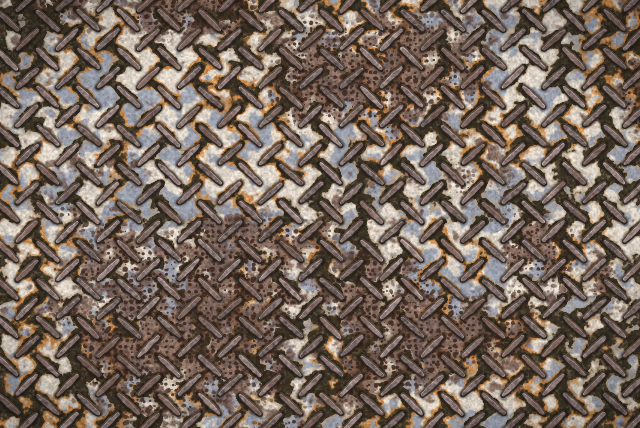
This texture is drawn by a Shadertoy shader. Its source:

```glsl
// Worn steel tread plate: alternating diagonal bars over flaking paint, grime and rust.

#define REPEATS vec2(15.8, 11.15)   // pattern periods across and down
#define PHASE vec2(0.674, 0.121)    // position of the first rising bar, in periods
#define CELL_ASPECT 0.945           // period height over period width
#define BAR_HALF_LENGTH 0.335
#define BAR_RADIUS 0.098
#define BAR_TAPER 0.16
#define BAR_ANGLE 0.75
#define TOP_INSET 0.038             // bevel width between foot and worn top
#define PAINT_AMOUNT 0.365
#define RUST_AMOUNT 0.56

const vec3 GRIME  = vec3(0.235, 0.205, 0.15);
const vec3 SOIL   = vec3(0.43, 0.36, 0.28);
const vec3 CREAM  = vec3(0.89, 0.85, 0.80);
const vec3 STEEL  = vec3(0.62, 0.64, 0.69);
const vec3 TAN    = vec3(0.70, 0.60, 0.48);
const vec3 ORANGE = vec3(0.83, 0.53, 0.24);
const vec3 RUST   = vec3(0.42, 0.30, 0.25);
const vec3 PIT    = vec3(0.23, 0.14, 0.10);
const vec3 BAR_FOOT = vec3(0.19, 0.16, 0.135);
const vec3 BAR_TOP  = vec3(0.51, 0.44, 0.43);

float hash(vec2 p) {
    return fract(sin(dot(p, vec2(127.1, 311.7))) * 43758.545);
}

float noise(vec2 p) {
    vec2 i = floor(p), f = fract(p);
    f = f * f * (3.0 - 2.0 * f);
    return mix(mix(hash(i), hash(i + vec2(1, 0)), f.x),
               mix(hash(i + vec2(0, 1)), hash(i + vec2(1, 1)), f.x), f.y);
}

float fbm(vec2 p) {
    float sum = 0.0, amp = 0.533;
    for (int i = 0; i < 4; i++) {
        sum += amp * noise(p);
        p = mat2(1.6, 1.2, -1.2, 1.6) * p + 7.3;
        amp *= 0.5;
    }
    return sum;
}

// Round spots of random size, one per grid square; 1 inside
float spots(vec2 p) {
    vec2 id = floor(p);
    vec2 centre = 0.3 + 0.4 * vec2(hash(id), hash(id + 41.0));
    float radius = 0.36 * hash(id + 83.0);
    return smoothstep(radius + 0.1, radius - 0.1, length(p - id - centre));
}

// Bar of one slant: x = distance, y = side across, z = position along, w = bar hash
vec4 bar(vec2 p, float slant) {
    vec2 id = floor(p + 0.5);
    float h = hash(id + slant * 17.0);
    vec2 q = (p - id) * vec2(1.0, CELL_ASPECT);
    q += (vec2(h, hash(id.yx + 5.0)) - 0.5) * 0.03;
    float a = slant * (BAR_ANGLE + (h - 0.5) * 0.08);
    q = vec2(cos(a) * q.x + sin(a) * q.y, cos(a) * q.y - sin(a) * q.x);
    float over = max(abs(q.x) - BAR_HALF_LENGTH, 0.0);
    float d = length(vec2(over, q.y)) - BAR_RADIUS + BAR_TAPER * min(q.x * q.x, 0.12);
    return vec4(d, q.y, q.x, h);
}

// Flat plate: zigzag strips of paint, rust rims, rust patches and grime
vec3 plate(vec2 p, float d, vec2 uv) {
    float fine = fbm(p * 3.4), coarse = fbm(p * 0.5 + 31.0);
    float grain = 0.5 * noise(p * 14.0) + 0.5 * noise(p.yx * 27.0 + 9.0);
    float rusty = fbm(p * 0.45 + 83.0);

    float zig = 1.0 - 0.5 * abs(1.0 - 2.0 * fract(p.y));
    float away = abs(fract(p.x - zig + 0.5) - 0.5);
    float border = smoothstep(0.35, 0.75, length(uv - 0.5));
    float clean = PAINT_AMOUNT - away + (fine - 0.5) * 0.95 + (coarse - 0.5) * 0.5
                - 0.12 * smoothstep(0.09, 0.0, d) - 0.13 * border;

    vec3 soil = mix(GRIME, SOIL, smoothstep(0.42, 0.8, fine * 0.5 + grain * 0.5));
    soil *= 0.7 + 0.6 * grain;
    vec3 paint = mix(CREAM, STEEL, smoothstep(0.48, 0.58, fbm(p * 1.9 + 11.0)));
    paint *= 0.8 + 0.36 * grain;
    paint = mix(paint, TAN, 0.75 * smoothstep(0.17, 0.03, clean));
    vec3 col = mix(soil, paint, smoothstep(-0.03, 0.05, clean));

    // orange bleeding along the paint edges
    float rim = exp(-pow((clean - 0.06) / 0.08, 2.0));
    float bleed = smoothstep(0.46, 0.60, fbm(p * 0.9 + 47.0));
    col = mix(col, ORANGE * (0.65 + 0.6 * grain), 0.85 * rim * bleed);

    // rust patches, broken up, with round dark pits
    float patchMask = smoothstep(RUST_AMOUNT, RUST_AMOUNT + 0.14, rusty + (fine - 0.5) * 0.8);
    col = mix(col, RUST * (0.6 + 0.8 * grain), 0.75 * patchMask);
    float pits = max(spots(p * 5.0 + fine), spots(p.yx * 7.0 + 0.4));
    col = mix(col, PIT, 0.85 * pits * smoothstep(RUST_AMOUNT - 0.1, RUST_AMOUNT + 0.06, rusty));

    // contact shadow around the bars
    return col * mix(0.62, 1.0, smoothstep(-0.01, 0.07, d));
}

void mainImage(out vec4 fragColor, in vec2 fragCoord) {
    vec2 uv = fragCoord / iResolution.xy;
    vec2 p = uv * REPEATS - PHASE;
    float aa = 0.6 * REPEATS.x / iResolution.x;

    vec4 rising = bar(p, 1.0), falling = bar(p - 0.5, -1.0);
    vec4 b = rising.x < falling.x ? rising : falling;
    float grain = 0.5 * noise(p * 13.0 + 19.0) + 0.5 * noise(p * 26.0);
    float d = b.x + (noise(p * 8.0) - 0.5) * 0.025;

    // raised bar: dark foot, lit upper bevel, scuffed top
    vec3 side = BAR_FOOT * (0.7 + 0.5 * grain + 0.9 * smoothstep(0.01, 0.07, b.y));
    vec3 top = BAR_TOP * (0.5 + 0.3 * b.w + 0.75 * grain);
    top = mix(top, RUST, 0.5 * smoothstep(0.5, 0.7, fbm(p * 1.1 + 61.0)));
    float lip = smoothstep(0.022, 0.0, abs(d + TOP_INSET + 0.01));
    top += 0.14 * lip * step(0.0, b.y);
    side = mix(side, top, smoothstep(aa, -aa, d + TOP_INSET));
    vec3 col = mix(plate(p, d, uv), side, smoothstep(aa, -aa, d));

    col *= 1.0 - 0.25 * smoothstep(0.42, 0.75, length(uv - 0.5));
    fragColor = vec4(clamp(col, 0.0, 1.0), 1.0);
}
```
